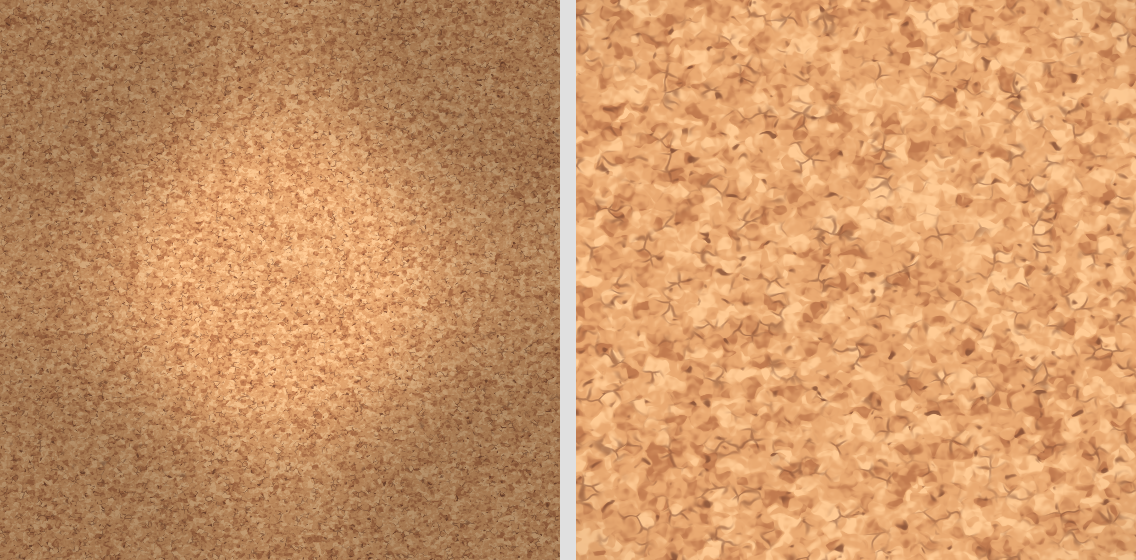
Left, the full canvas; right, a detail of the centre.
This texture is drawn by a three.js fragment shader. Its source:

```glsl
// Pressed cork board of fine chips under a soft central glow, tiling on all sides.
#define BIG_CHIPS vec2(98.0, 124.0)
#define SMALL_CHIPS vec2(186.0, 224.0)
#define CHIP_SHARPNESS 14.0
#define WARP 0.0045
#define PATCHINESS 0.11
#define GRAIN 0.24
#define RELIEF 0.20
#define CRACK_DEPTH 0.50
#define PIT_DEPTH 0.75
#define GLOW_LIGHT 1.03
#define RIM_LIGHT 0.73

varying vec2 vUv;

const float PI = 3.14159;
const vec2 TO_LIGHT = vec2(-0.0012, 0.0018);
const vec3 BARK = vec3(0.48, 0.28, 0.19);
const vec3 RUST = vec3(0.74, 0.47, 0.30);
const vec3 TAN  = vec3(0.89, 0.645, 0.43);
const vec3 PALE = vec3(0.97, 0.77, 0.56);

// Two random values per lattice point, wrapping at the period.
vec2 hash2(vec2 cell, vec2 period) {
  vec2 wrapped = mod(cell + 0.5, period) - 0.5 + period;
  vec3 q = fract(wrapped.xyx * vec3(0.1031, 0.1030, 0.0973));
  q += dot(q, q.yzx + 33.33);
  return fract((q.xx + q.yz) * q.zy);
}

float cornerSlope(vec2 cell, vec2 corner, vec2 f, vec2 period) {
  return dot(hash2(cell + corner, period) * 2.0 - 1.0, f - corner);
}

// Periodic gradient noise, roughly -0.7 to 0.7.
float gradientNoise(vec2 uv, vec2 period) {
  vec2 p = uv * period;
  vec2 cell = floor(p);
  vec2 f = p - cell;
  vec2 u = f * f * f * (f * (f * 6.0 - 15.0) + 10.0);
  float low = mix(cornerSlope(cell, vec2(0.0, 0.0), f, period),
                  cornerSlope(cell, vec2(1.0, 0.0), f, period), u.x);
  float high = mix(cornerSlope(cell, vec2(0.0, 1.0), f, period),
                   cornerSlope(cell, vec2(1.0, 1.0), f, period), u.x);
  return mix(low, high, u.y);
}

// Cellular chips: x is the softly blended chip tone, y the distance to its rim.
vec2 chips(vec2 uv, vec2 period) {
  vec2 p = uv * period;
  vec2 cell = floor(p);
  vec2 f = p - cell;
  float nearest = 9.0;
  float second = 9.0;
  float toneSum = 0.0;
  float weightSum = 0.0;
  for (int j = -1; j <= 1; j++) {
    for (int i = -1; i <= 1; i++) {
      vec2 offset = vec2(float(i), float(j));
      vec2 seed = hash2(cell + offset, period);
      float d = length(offset + seed - f);
      float tone = fract(seed.x * 37.0 + seed.y * 17.0);
      float weight = exp(-CHIP_SHARPNESS * d);
      toneSum += weight * tone;
      weightSum += weight;
      second = min(second, max(nearest, d));
      nearest = min(nearest, d);
    }
  }
  return vec2(toneSum / weightSum, second - nearest);
}

// Bumpy surface height in two octaves.
float height(vec2 uv) {
  return gradientNoise(uv, vec2(101.0, 137.0)) + 0.8 * gradientNoise(uv, vec2(193.0, 239.0));
}

// Radial glow whose slope is zero on the borders.
float glow(vec2 uv) {
  float d = length(sin(PI * (uv - 0.5)));
  return mix(GLOW_LIGHT, RIM_LIGHT, smoothstep(0.5, 1.2, d));
}

void main() {
  // Ragged chip outlines
  vec2 bend = vec2(gradientNoise(vUv, vec2(121.0)), gradientNoise(vUv, vec2(133.0)));
  vec2 p = vUv + WARP * bend;
  vec2 big = chips(p, BIG_CHIPS);
  vec2 small = chips(p, SMALL_CHIPS);

  // Chip tone with broad patches, fine grain and side lighting
  float bump = height(p);
  float tone = 0.55 * big.x + 0.45 * small.x;
  tone += PATCHINESS * gradientNoise(vUv, vec2(17.0, 23.0));
  tone += GRAIN * gradientNoise(vUv, vec2(241.0, 251.0));
  tone += RELIEF * (bump - height(p + TO_LIGHT));
  vec3 cork = mix(RUST, TAN, smoothstep(0.05, 0.48, tone));
  cork = mix(cork, PALE, smoothstep(0.48, 0.90, tone));

  // Broken cracks between chips, and small ragged pits in the hollows
  float broken = smoothstep(0.0, 0.35, gradientNoise(vUv, vec2(63.0, 71.0)));
  float crack = broken * (1.0 - smoothstep(0.02, 0.26, big.y));
  float pit = smoothstep(0.36, 0.72, -bump + 0.25 * (0.5 - small.x));
  cork = mix(cork, BARK, CRACK_DEPTH * crack);
  cork = mix(cork, BARK, PIT_DEPTH * pit);

  gl_FragColor = vec4(cork * glow(vUv), 1.0);
}
```
